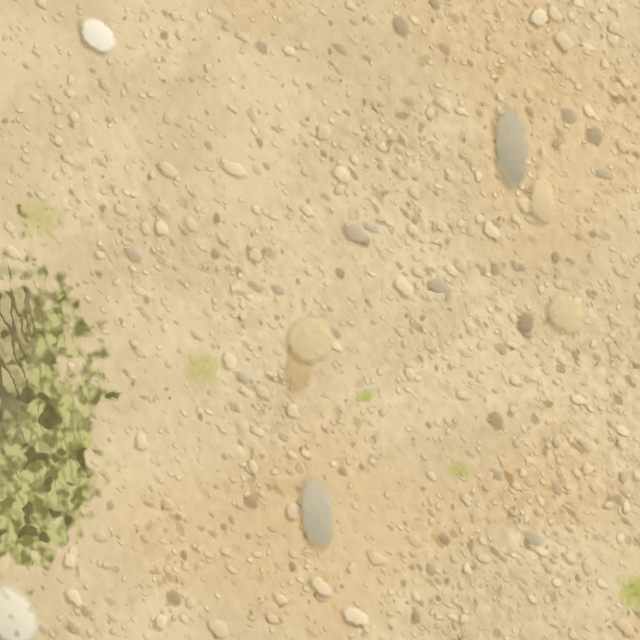
This texture is drawn by a three.js fragment shader. Its source:

```glsl
// Sunlit sandy ground strewn with soft pebbles, a few larger stones and a green shrub at the left.
varying vec2 vUv;

vec2 hash2(vec2 p) {
  vec3 q = fract(p.xyx * vec3(0.1031, 0.1030, 0.0973));
  q += dot(q, q.yzx + 33.33);
  return fract((q.xx + q.yz) * q.zy);
}

float gradientNoise(vec2 p) {
  vec2 i = floor(p), f = fract(p);
  vec2 u = f * f * f * (f * (f * 6.0 - 15.0) + 10.0);
  vec2 e = vec2(0.0, 1.0);
  float a = dot(hash2(i) * 2.0 - 1.0, f);
  float b = dot(hash2(i + e.yx) * 2.0 - 1.0, f - e.yx);
  float c = dot(hash2(i + e.xy) * 2.0 - 1.0, f - e.xy);
  float d = dot(hash2(i + e.yy) * 2.0 - 1.0, f - e.yy);
  return mix(mix(a, b, u.x), mix(c, d, u.x), u.y);
}

float fbm(vec2 p) {
  float sum = 0.0, amp = 0.6;
  for (int i = 0; i < 4; i++) {
    sum += amp * gradientNoise(p);
    p = mat2(0.8, 0.6, -0.6, 0.8) * p * 2.1 + 7.3;
    amp *= 0.55;
  }
  return sum;
}

vec2 rotate(vec2 p, float a) {
  return mat2(cos(a), -sin(a), sin(a), cos(a)) * p;
}

float ellipse(vec2 p, vec2 r, float tilt) {
  return (length(rotate(p, tilt) / r) - 1.0) * min(r.x, r.y);
}

// Stone lit from the upper right, with a thin shadow on its lower left
vec3 stone(vec3 col, vec2 p, vec2 r, float tilt, vec3 tint, float opacity) {
  float size = min(r.x, r.y);
  float soft = 0.0015 + size * 0.12;
  float body = 1.0 - smoothstep(-soft, soft, ellipse(p, r, tilt));
  vec2 drop = vec2(1.0, 0.7) * min(size * 0.45, 0.005);
  float shade = 1.0 - smoothstep(-soft, soft * 1.5, ellipse(p + drop, r, tilt));
  col *= 1.0 - vec3(0.23, 0.26, 0.31) * shade * opacity;
  tint *= 1.0 + 0.06 * clamp(dot(p, vec2(0.7)) / size, -1.0, 1.0);
  return mix(col, tint, body * opacity);
}

// One jittered grid of pebbles
vec3 pebbles(vec3 col, vec2 p, float cells, float density) {
  vec2 home = floor(p * cells);
  for (int y = -1; y <= 1; y++) {
    for (int x = -1; x <= 1; x++) {
      vec2 id = home + vec2(x, y);
      vec2 jitter = hash2(id + cells), kind = hash2(id + cells * 3.0 + 19.0);
      vec2 look = hash2(id + cells * 5.0 + 47.0);
      if (kind.x > density) continue;
      vec2 r = mix(0.10, 0.27, look.x * look.x) * vec2(0.85, 1.1 + 0.7 * look.y) / cells;
      vec3 tint = mix(vec3(0.87, 0.78, 0.62), vec3(0.97, 0.90, 0.75), kind.y);
      if (kind.y < 0.22) tint = mix(vec3(0.68, 0.60, 0.46), vec3(0.79, 0.74, 0.63), look.y);
      vec2 q = p - (id + 0.2 + 0.6 * jitter) / cells;
      col = stone(col, q, r, 0.2 + look.y * 0.9, tint, 0.4 + 0.5 * look.x);
    }
  }
  return col;
}

// Faint patch of grass
vec3 tuft(vec3 col, vec2 p, float r, float strength) {
  float blades = gradientNoise(rotate(p, -0.4) * vec2(120.0, 50.0) + 31.0);
  float cover = 1.0 - smoothstep(0.2, 1.1, length(p) / r - blades);
  return mix(col, mix(vec3(0.58, 0.58, 0.26), vec3(0.78, 0.78, 0.45), blades + 0.6), cover * strength);
}

vec3 shrub(vec3 col, vec2 p) {
  vec2 s = (p - vec2(0.02, 0.335)) / vec2(0.15, 0.26);
  float edge = length(s) + 0.55 * gradientNoise(p * 15.0) + 0.5 * gradientNoise(p * 46.0 + 5.0);
  float cover = 1.0 - smoothstep(0.78, 1.02, edge);
  float leaf = gradientNoise(p * 42.0 + 11.0) + 0.6 * gradientNoise(p * 95.0);
  vec3 foliage = mix(vec3(0.50, 0.49, 0.28), vec3(0.77, 0.76, 0.50), smoothstep(-0.35, 0.2, leaf));
  float twig = 1.0 - smoothstep(0.03, 0.14, abs(gradientNoise(rotate(p, 0.25) * vec2(52.0, 17.0))));
  float woody = smoothstep(0.09, 0.0, p.x) * smoothstep(0.2, 0.45, p.y);
  foliage = mix(foliage, vec3(0.72, 0.65, 0.51), woody * 0.6);
  foliage = mix(foliage, vec3(0.41, 0.37, 0.25), twig * (0.25 + 0.6 * woody));
  float gap = smoothstep(0.12, 0.32, gradientNoise(p * 33.0 + 60.0) + 0.4 * gradientNoise(p * 80.0));
  foliage = mix(foliage, vec3(0.36, 0.34, 0.20), gap * 0.8);
  return mix(col, foliage, cover * 0.93);
}

void main() {
  // Gentle warp makes every outline irregular
  vec2 p = vUv + 0.006 * vec2(gradientNoise(vUv * 38.0), gradientNoise(vUv * 38.0 + 80.0));
  p += 0.003 * vec2(gradientNoise(vUv * 95.0 + 9.0), gradientNoise(vUv * 95.0 + 40.0));

  // Sand: broad warm patches, then slanted mottling and fine grain
  vec3 col = mix(vec3(0.85, 0.76, 0.60), vec3(0.89, 0.81, 0.65), smoothstep(-0.25, 0.25, fbm(p * 6.0)));
  float warm = smoothstep(0.02, 0.35, gradientNoise(p * 3.2 + 4.0) + 0.25 * (p.x - 0.4));
  col = mix(col, vec3(0.87, 0.75, 0.56), warm * 0.6);
  float rough = smoothstep(-0.2, 0.4, fbm(p * 4.0 + 21.0) + 0.4 * (p.x - 0.4));
  float grain = fbm(rotate(p, 0.5) * vec2(75.0, 42.0));
  col += (0.06 + 0.10 * rough) * grain;
  col -= vec3(0.15, 0.16, 0.16) * smoothstep(0.18, 0.42, gradientNoise(rotate(p, 0.6) * vec2(62.0, 36.0) + 90.0)) * rough;

  float cells = 78.0;
  for (int i = 0; i < 3; i++) {
    col = pebbles(col, p, cells, 0.22 + 0.35 * rough);
    cells *= 0.52;
  }

  // Larger stones: slate, cream and near white
  vec3 slate = vec3(0.74, 0.71, 0.61), cream = vec3(0.92, 0.84, 0.65), pale = vec3(0.98, 0.94, 0.84);
  col = stone(col, p - vec2(0.800, 0.770), vec2(0.023, 0.060), 0.08, slate, 0.85);
  col = stone(col, p - vec2(0.496, 0.200), vec2(0.024, 0.054), 0.12, slate + 0.03, 0.85);
  col = stone(col, p - vec2(0.470, 0.432), vec2(0.020, 0.042), -0.15, vec3(0.87, 0.76, 0.53), 0.6);
  col = stone(col, p - vec2(0.487, 0.470), vec2(0.034, 0.034), 0.0, cream, 0.7);
  col = stone(col, p - vec2(0.885, 0.510), vec2(0.025, 0.031), 0.6, cream, 0.7);
  col = stone(col, p - vec2(0.848, 0.688), vec2(0.018, 0.034), 0.1, cream, 0.75);
  col = stone(col, p - vec2(0.153, 0.945), vec2(0.019, 0.031), 0.7, pale, 0.95);
  col = stone(col, p - vec2(0.018, 0.038), vec2(0.035, 0.048), 0.6, pale - 0.06, 0.95);

  col = tuft(col, p - vec2(0.315, 0.425), 0.034, 0.5);
  col = tuft(col, p - vec2(0.570, 0.380), 0.016, 0.8);
  col = tuft(col, p - vec2(0.720, 0.265), 0.020, 0.6);
  col = tuft(col, p - vec2(0.060, 0.660), 0.040, 0.4);
  col = tuft(col, p - vec2(0.995, 0.075), 0.034, 0.9);
  col = shrub(col, p);
  gl_FragColor = vec4(clamp(col, 0.0, 1.0), 1.0);
}
```
